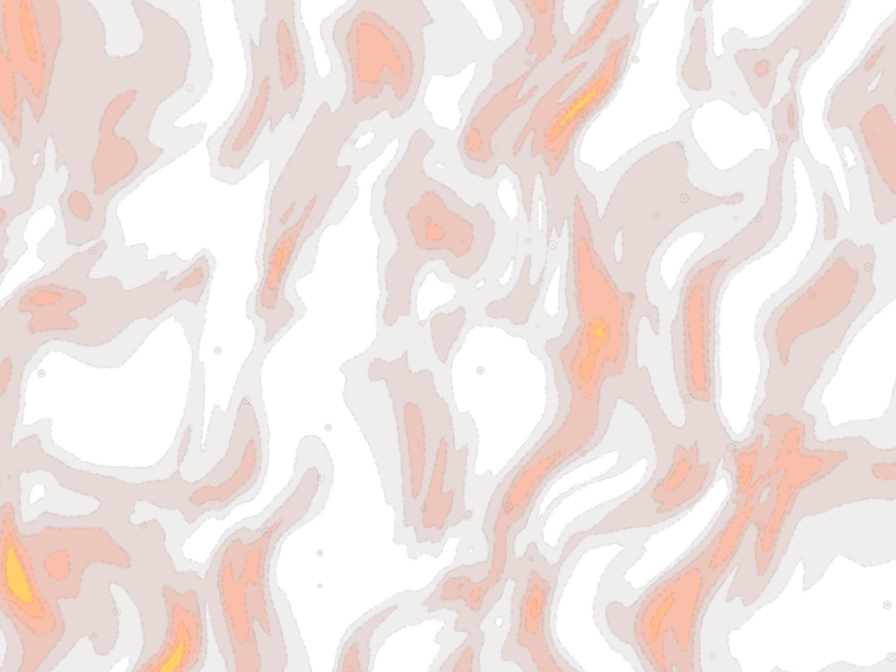
Write a WebGL 1 fragment shader that draws this texture.

```glsl
precision highp float;
// Stained tissue: leaning, branching fibres drawn as flat contour bands from white to orange.
uniform vec2 u_resolution;

#define GRAIN 8.6      // fibres per canvas height
#define STRETCH 2.3    // fibre length over width
#define LEAN 1.2       // fibre direction in radians
#define WARP 0.034     // bending of the fibres
#define VEINS 0.64     // weight of the ridge network
#define PATCHES 0.6    // weight of the broad variation
#define EDGE 0.0022    // contour line half width
#define OUTLINE 0.65   // contour line strength
#define SPECKS 26.0    // speck cells per canvas height
#define SPECK_SHARE 0.045
#define SEED 4.0

float hash(vec2 p) {
  return fract(sin(dot(p, vec2(127.1, 311.7)) + SEED) * 43758.5453);
}

float cornerSlope(vec2 cell, vec2 corner, vec2 f) {
  float angle = 6.2832 * hash(cell + corner);
  return dot(vec2(cos(angle), sin(angle)), f - corner);
}

// Gradient noise scaled to unit deviation
float noise(vec2 p) {
  vec2 cell = floor(p), f = fract(p);
  vec2 s = f * f * f * (f * (f * 6.0 - 15.0) + 10.0);
  float low = mix(cornerSlope(cell, vec2(0.0), f), cornerSlope(cell, vec2(1.0, 0.0), f), s.x);
  float high = mix(cornerSlope(cell, vec2(0.0, 1.0), f), cornerSlope(cell, vec2(1.0), f), s.x);
  return mix(low, high, s.y) / 0.2157;
}

// Stain density: broad patches, stretched cloud noise and a network of ridges
float density(vec2 p) {
  vec2 bend = vec2(noise(p * 3.7 + 7.3), noise(p * 3.7 + 31.7));
  vec2 q = p + WARP * bend;
  vec2 along = vec2(cos(LEAN), sin(LEAN));
  vec2 u = GRAIN * vec2(dot(q, vec2(along.y, -along.x)), dot(q, along) / STRETCH);

  float ridge = noise(u * 0.8 + 53.4);
  float veins = (0.85 - sqrt(ridge * ridge + 0.05)) / 0.57;

  float cloud = PATCHES * noise(p * 3.0 + 91.2), weight = 1.0;
  for (int i = 0; i < 3; i++) {
    cloud += weight * noise(u);
    u = u * 2.03 + 17.6;
    weight *= 0.48;
  }
  cloud /= sqrt(1.283 + PATCHES * PATCHES);
  return VEINS * veins + sqrt(1.0 - VEINS * VEINS) * cloud;
}

// Enters the next band at a level and traces a broken grey line along it
void addBand(inout vec3 color, inout float line, float d, float slope,
             float level, vec3 band, float soft) {
  float dist = (d - level) / slope;
  color = mix(color, band, smoothstep(-soft, soft, dist));
  line = max(line, 1.0 - smoothstep(0.4 * EDGE, EDGE + soft, abs(dist)));
}

// Small ringed specks, at most one per cell
vec3 addSpecks(vec3 color, vec2 p, float soft) {
  vec2 cell = floor(p * SPECKS);
  float present = step(hash(cell + 71.0), SPECK_SHARE);
  vec2 center = 0.3 + 0.4 * vec2(hash(cell + 13.0), hash(cell + 29.0));
  float radius = mix(0.003, 0.007, hash(cell + 47.0));
  float r = length(p - (cell + center) / SPECKS);
  float fill = 1.0 - smoothstep(radius - soft, radius + soft, r);
  float ring = 1.0 - smoothstep(0.0, 1.6 * soft, abs(r - radius));
  float core = 1.0 - smoothstep(0.0, 0.0025, r);
  color = mix(color, min(color, vec3(0.94, 0.93, 0.93)), present * fill);
  return mix(color, color * vec3(0.92, 0.89, 0.88), present * max(0.6 * ring, core));
}

void main() {
  vec2 p = gl_FragCoord.xy / u_resolution.y;
  float soft = max(0.0013, 0.7 / u_resolution.y);

  float d = density(p);
  float probe = 0.002;
  vec2 grad = vec2(density(p + vec2(probe, 0.0)), density(p + vec2(0.0, probe))) - d;
  float slope = max(length(grad) / probe, 6.0);

  // Bands from bare ground to the densest stain
  vec3 color = vec3(1.0);
  float line = 0.0;
  addBand(color, line, d, slope, -0.46, vec3(0.94, 0.93, 0.93), soft);
  addBand(color, line, d, slope, 0.19, vec3(0.90, 0.85, 0.84), soft);
  addBand(color, line, d, slope, 0.92, vec3(0.92, 0.78, 0.74), soft);
  addBand(color, line, d, slope, 1.40, vec3(0.98, 0.75, 0.67), soft);
  addBand(color, line, d, slope, 1.86, vec3(1.00, 0.73, 0.57), soft);
  addBand(color, line, d, slope, 2.30, vec3(1.00, 0.81, 0.42), soft);

  float broken = smoothstep(-1.2, 1.0, noise(p * 150.0));
  color = mix(color, color * vec3(0.92, 0.92, 0.93), OUTLINE * line * broken);
  gl_FragColor = vec4(addSpecks(color, p, soft), 1.0);
}
```
